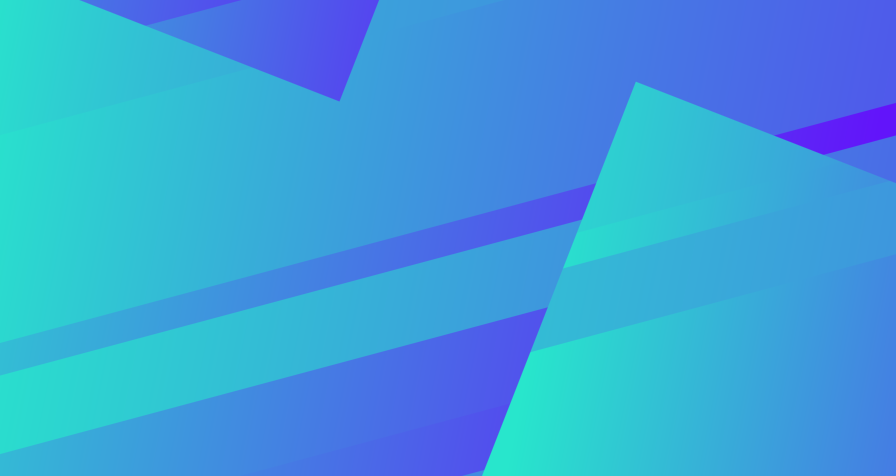
Reproduce this background procedurally as a WebGL 2 fragment shader.

```glsl
#version 300 es
precision highp float;
// Teal to violet gradient panels: slanted bands behind two tilted square corners.

#define BAND_SLOPE 0.268
#define GRADIENT_TILT 0.2
#define PANEL_ANGLE 0.372
#define TEAL vec3(0.155, 0.90, 0.80)
#define VIOLET vec3(0.385, 0.08, 0.98)
#define RIGHT_CORNER vec2(1.3358, 0.1716)
#define TOP_CORNER vec2(0.7132, 0.2132)

uniform vec2 u_resolution;
out vec4 outColor;

// Antialiased step: 0 below the edge, 1 above it.
float edge(float d) {
  float halfPixel = 0.75 / u_resolution.y;
  return smoothstep(-halfPixel, halfPixel, d);
}

// Linear shade that equals base at the given start.
float shade(float along, float start, float base, float slope) {
  return clamp(base + slope * (along - start), 0.0, 1.0);
}

// Bands of the backdrop, stacked from top to bottom.
float backdrop(float along, float across) {
  float top = 0.024 + along * (0.547 - 0.203 * along);
  float field = along * (0.458 - 0.0568 * along);
  float t = mix(top, field, edge(across - 0.284));
  t = mix(t, shade(along, 0.0, 0.122, 0.463), edge(across - 0.7206));
  t = mix(t, shade(along, 0.0, -0.012, 0.3035), edge(across - 0.789));
  t = mix(t, shade(along, 0.0, 0.122, 0.458), edge(across - 0.954));
  t = mix(t, shade(along, 0.0, 0.122, 0.488), edge(across - 1.135));
  return mix(t, 0.43, edge(across - 1.26));
}

// Bands inside the large right panel.
float rightPanel(float along, float across) {
  float t = shade(along, 1.38, 0.122, 0.483);
  t = mix(t, shade(along, 1.306, 0.037, 0.597), edge(across - 0.814));
  t = mix(t, shade(along, 1.299, 0.207, 0.249), edge(across - 0.881));
  return mix(t, shade(along, 1.265, 0.0, 0.622), edge(across - 1.0385));
}

// Bands inside the small top panel.
float topPanel(float along, float across) {
  float upper = shade(along, 0.196, 0.549, 0.647);
  float lower = shade(along, 0.341, 0.451, 0.697);
  return mix(upper, lower, edge(across - 0.136));
}

void main() {
  // Height units, measured downward from the top left.
  vec2 p = vec2(gl_FragCoord.x, u_resolution.y - gl_FragCoord.y) / u_resolution.y;
  float along = p.x + GRADIENT_TILT * p.y;
  float across = p.y + BAND_SLOPE * p.x;

  // Offsets from each corner in the tilted panel frame.
  float c = cos(PANEL_ANGLE), s = sin(PANEL_ANGLE);
  mat2 toPanel = mat2(c, -s, s, c);
  vec2 right = toPanel * (p - RIGHT_CORNER);
  vec2 top = toPanel * (p - TOP_CORNER);

  // Layer the panels over the backdrop, then colour the result.
  float t = backdrop(along, across);
  t = mix(t, topPanel(along, across), edge(-top.x) * edge(-top.y));
  t = mix(t, rightPanel(along, across), edge(right.x) * edge(right.y));
  outColor = vec4(mix(TEAL, VIOLET, t), 1.0);
}
```
